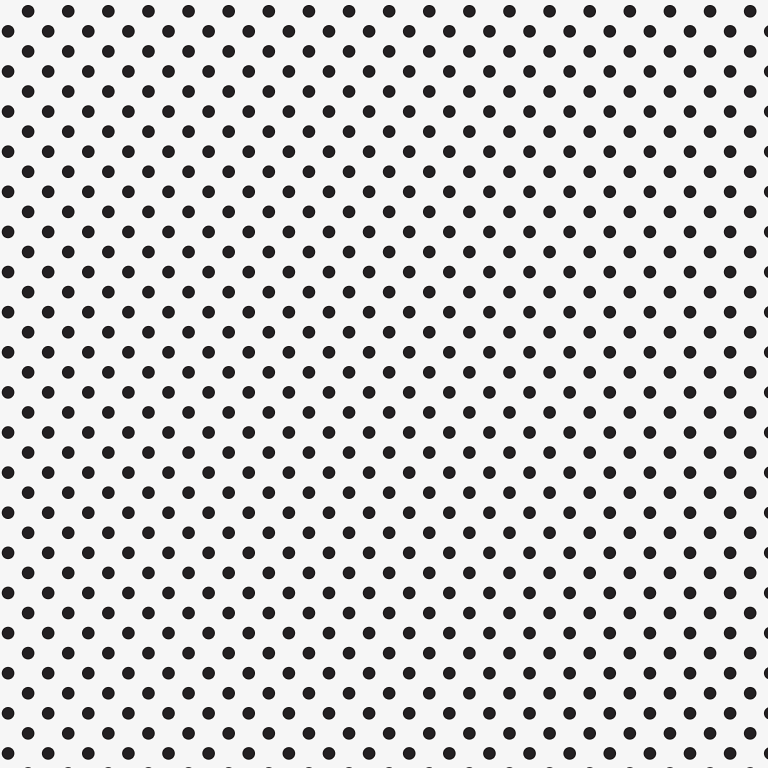
Give the GLSL for this pattern, as a WebGL 1 fragment shader.

```glsl
precision highp float;
// Small black polka dots on a staggered grid over an off-white ground.

#define REPEATS 19.145               // dot spacings across and down
#define FIRST_DOT vec2(0.0366, 0.9853) // centre of the top left dot
#define DOT_RADIUS 0.0082            // in canvas units
#define RIM_WIDTH 0.0022             // darker band inside the dot edge
#define HALO_WIDTH 0.0035            // faint light ring outside the dot
#define PAPER vec3(0.965, 0.965, 0.965)
#define HALO vec3(0.975, 0.975, 0.975)
#define INK vec3(0.137, 0.126, 0.133)
#define RIM_INK vec3(0.090, 0.080, 0.082)

uniform vec2 u_resolution;

// Distance from p to the nearest point of a unit square grid.
float gridDistance(vec2 p) {
  return length(fract(p + 0.5) - 0.5);
}

// Signed distance to the nearest dot: two square grids, half a cell apart.
float dotDistance(vec2 uv) {
  vec2 cell = (uv - FIRST_DOT) * REPEATS;
  float nearest = min(gridDistance(cell), gridDistance(cell + 0.5));
  return nearest / REPEATS - DOT_RADIUS;
}

void main() {
  vec2 uv = gl_FragCoord.xy / u_resolution;
  float pixel = 1.0 / min(u_resolution.x, u_resolution.y);
  float d = dotDistance(uv);

  // Ground, slightly lighter next to each dot
  vec3 ground = mix(HALO, PAPER, smoothstep(0.0, HALO_WIDTH, d));

  // Ink, slightly denser toward the rim
  vec3 ink = mix(INK, RIM_INK, smoothstep(-RIM_WIDTH, -0.5 * RIM_WIDTH, d));

  float coverage = clamp(0.5 - d / pixel, 0.0, 1.0);
  gl_FragColor = vec4(mix(ground, ink, coverage), 1.0);
}
```
